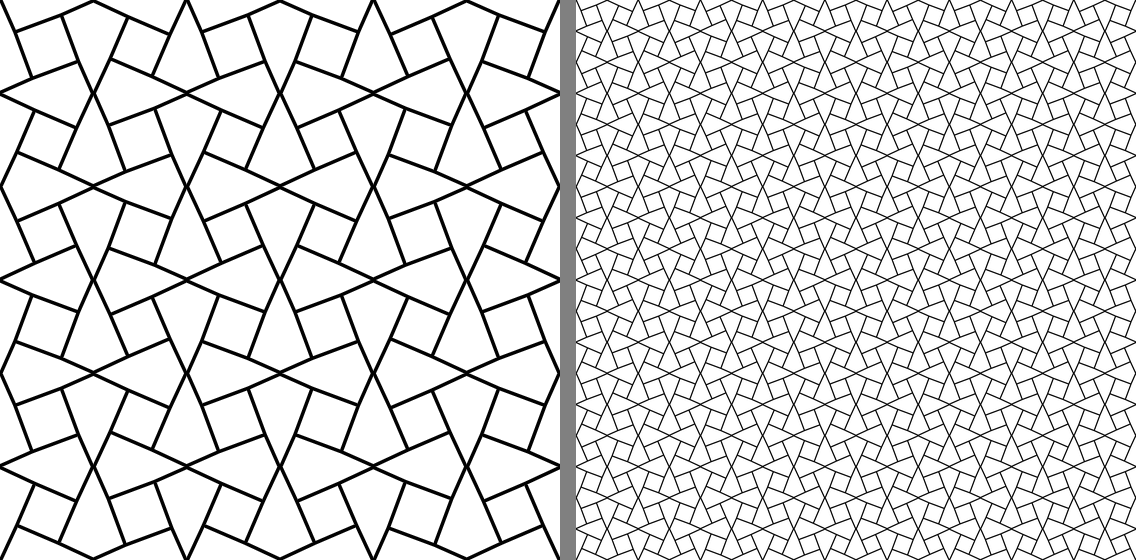
Left, the tile; right, the same tile 3 across and 3 down.
Give the GLSL for this pattern, as a WebGL 1 fragment shader.

```glsl
precision highp float;

uniform vec2 u_resolution;

const float CELLS = 6.0;
const float HALF_WIDTH = 0.0188;
const vec3 PAPER = vec3(1.0);
const vec3 INK = vec3(0.006);

float segmentDistance(vec2 p, vec2 a, vec2 b) {
  vec2 ap = p - a;
  vec2 ab = b - a;
  return length(ap - ab * clamp(dot(ap, ab) / dot(ab, ab), 0.0, 1.0));
}

vec2 quarterTurn(vec2 p) {
  return vec2(-p.y, p.x);
}

// Tilted square whose edges run on to the four cell corners.
float pinwheelDistance(vec2 p, vec2 squareCorner, float inset) {
  vec2 spokeStart = vec2(-0.5, inset - 0.5);
  vec2 nextCorner = quarterTurn(squareCorner);
  float d = 1.0;
  for (int i = 0; i < 4; i++) {
    d = min(d, segmentDistance(p, spokeStart, squareCorner));
    d = min(d, segmentDistance(p, squareCorner, nextCorner));
    p = quarterTurn(p);
  }
  return d;
}

// 1 for cells with a large square, 0 for cells with a small one.
float largeSquare(vec2 cell) {
  float outerColumn = step(0.5, abs(mod(cell.x, 3.0) - 1.0));
  float raisedRow = mod(floor((cell.y + 1.0) * 0.5), 2.0);
  return 1.0 - abs(outerColumn - raisedRow);
}

void main() {
  vec2 grid = gl_FragCoord.xy / u_resolution * CELLS;
  vec2 cell = mod(floor(grid), CELLS);
  vec2 p = fract(grid) - 0.5;

  // Neighbouring cells turn in opposite directions.
  float turn = mod(cell.x + cell.y, 2.0) * 2.0 - 1.0;
  p.x *= turn;

  // The inset gives both sizes the same line width where cells meet.
  float large = largeSquare(cell);
  vec2 squareCorner = mix(vec2(-0.128, -0.320), vec2(-0.156, -0.340), large);
  float inset = mix(0.0073, 0.008, large);
  float d = pinwheelDistance(p, squareCorner, inset);

  float pixel = CELLS / min(u_resolution.x, u_resolution.y);
  float ink = 1.0 - clamp((d - HALF_WIDTH) / pixel + 0.5, 0.0, 1.0);
  gl_FragColor = vec4(mix(PAPER, INK, ink), 1.0);
}
```
